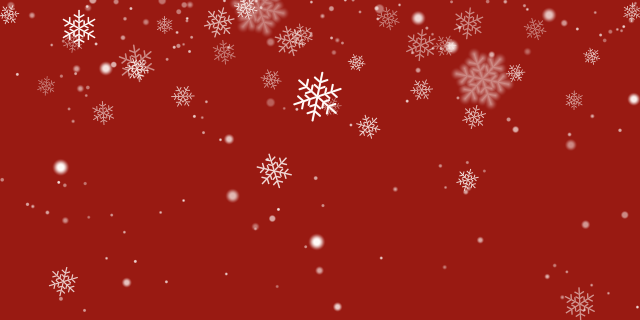
A Shadertoy shader for this background:

```glsl
const vec3 RED = vec3(0.60, 0.10, 0.07);
const vec3 SNOW = vec3(1.0, 0.98, 0.97);
const float PI = 3.14159;
const float LINE_WIDTH = 0.042;     // half width, relative to flake radius
const float FLAKE_BLUR = 0.019;     // softness of the out-of-focus flakes
const float FLAKE_TILT = 0.3;
const int SMALL_FLAKES = 22;
const int DOTS = 150;
const float DOT_FALLOFF = 2.0;      // higher gathers the dots near the top

// Leading flakes: centre, radius, opacity (in canvas heights)
const vec4 FLAKES[12] = vec4[12](
    vec4(0.247, 0.911, 0.056, 1.00), vec4(0.992, 0.698, 0.076, 1.00),
    vec4(0.857, 0.466, 0.054, 0.85), vec4(0.198, 0.120, 0.045, 0.80),
    vec4(1.812, 0.050, 0.050, 0.55), vec4(0.427, 0.802, 0.057, 0.50),
    vec4(0.685, 0.930, 0.047, 0.70), vec4(0.906, 0.872, 0.047, 0.60),
    vec4(1.315, 0.859, 0.048, 0.50), vec4(1.464, 0.927, 0.048, 0.50),
    vec4(1.151, 0.604, 0.037, 0.85), vec4(1.461, 0.438, 0.034, 0.90));

// Leading glows: centre, radius, opacity
const vec4 GLOWS[12] = vec4[12](
    vec4(0.190, 0.477, 0.027, 1.00), vec4(0.990, 0.244, 0.027, 1.00),
    vec4(0.331, 0.786, 0.023, 0.90), vec4(1.981, 0.690, 0.021, 0.95),
    vec4(0.727, 0.388, 0.023, 0.70), vec4(1.411, 0.854, 0.025, 0.85),
    vec4(1.307, 0.943, 0.024, 0.85), vec4(1.716, 0.953, 0.024, 0.75),
    vec4(1.784, 0.547, 0.019, 0.50), vec4(0.716, 0.565, 0.017, 0.75),
    vec4(0.396, 0.117, 0.016, 0.75), vec4(1.055, 0.041, 0.015, 0.80));

// Soft flakes behind the rest
const vec4 BLURRED[2] = vec4[2](
    vec4(0.810, 0.974, 0.076, 0.75), vec4(1.508, 0.753, 0.082, 0.80));

vec4 hash4(float n) {
    return fract(sin(n * vec4(12.99, 78.23, 39.35, 57.11) + 1.7) * 4375.85);
}

float segment(vec2 p, vec2 a, vec2 b) {
    vec2 pa = p - a, ba = b - a;
    return length(pa - ba * clamp(dot(pa, ba) / dot(ba, ba), 0.0, 1.0));
}

// Distance to a six-armed flake of unit radius
float flakeDistance(vec2 p, float tilt) {
    float angle = mod(atan(p.y, p.x) + tilt + PI / 6.0, PI / 3.0) - PI / 6.0;
    vec2 q = length(p) * vec2(cos(angle), abs(sin(angle)));
    vec2 branch = vec2(0.5, 0.866);
    float d = segment(q, vec2(0.0), vec2(1.0, 0.0));
    d = min(d, segment(q, vec2(0.33, 0.0), vec2(0.33, 0.0) + 0.24 * branch));
    return min(d, segment(q, vec2(0.60, 0.0), vec2(0.60, 0.0) + 0.30 * branch));
}

float flake(vec2 uv, vec4 shape, float tilt, float blur) {
    vec2 p = uv - shape.xy;
    if (length(p) > shape.z * 1.15 + 2.0 * blur) return 0.0;
    float d = (flakeDistance(p / shape.z, tilt) - LINE_WIDTH) * shape.z;
    return shape.w * (1.0 - smoothstep(-blur, blur, d));
}

// Round dot; sharpness 0 fades from its centre, 1 is a crisp disc
float dotCover(vec2 uv, vec2 centre, float radius, float sharpness, float pixel) {
    float inner = min(radius * sharpness, radius - pixel);
    return 1.0 - smoothstep(inner, radius + 0.5 * pixel, length(uv - centre));
}

void mainImage(out vec4 fragColor, in vec2 fragCoord) {
    vec2 uv = fragCoord / iResolution.y;
    float width = iResolution.x / iResolution.y;
    float pixel = 1.0 / iResolution.y;
    float edge = 0.65 * pixel;
    vec3 color = RED;

    for (int i = 0; i < 2; i++) {
        float cover = flake(uv, BLURRED[i], 0.2, FLAKE_BLUR);
        color = mix(color, SNOW, cover);
    }

    // Scattered dots, densest at the top
    for (int i = 0; i < DOTS; i++) {
        vec4 place = hash4(float(i) + 3.0);
        vec4 look = hash4(float(i) + 211.0);
        vec2 centre = vec2(place.x * width, 1.0 - pow(place.y, DOT_FALLOFF));
        float radius = mix(0.005, 0.016, pow(place.z, 4.0));
        float opacity = mix(0.45, 0.95, look.x) * mix(1.0, 0.65, place.z);
        float cover = dotCover(uv, centre, radius, 0.6 * look.y, pixel);
        color = mix(color, SNOW, opacity * cover);
    }

    // Small flakes, spread evenly across the upper part
    for (int i = 0; i < SMALL_FLAKES; i++) {
        float n = float(i);
        vec4 h = hash4(n + 57.0);
        float x = (n + 0.25 + 0.5 * h.x) / float(SMALL_FLAKES) * width;
        float y = 0.99 - 0.36 * fract(n * 0.618 + 0.1);
        vec4 shape = vec4(x, y, mix(0.025, 0.037, h.y), mix(0.45, 0.9, h.z));
        color = mix(color, SNOW, flake(uv, shape, h.w * PI, edge));
    }

    // Leading flakes and glows
    for (int i = 0; i < 12; i++) {
        float tilt = PI / 6.0 + FLAKE_TILT * sin(float(i) * 2.4);
        color = mix(color, SNOW, flake(uv, FLAKES[i], tilt, edge));
        vec4 glow = GLOWS[i];
        float cover = dotCover(uv, glow.xy, glow.z, 0.25, pixel);
        color = mix(color, SNOW, glow.w * cover);
    }

    fragColor = vec4(color, 1.0);
}
```
